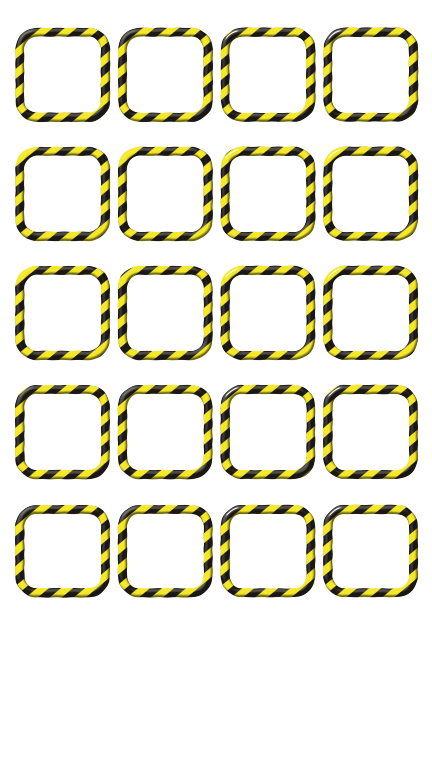
Give the GLSL for this pattern, as a Shadertoy shader.

```glsl
#define GRID vec2(4.0, 5.0)
#define FIRST_CENTER vec2(0.145, 0.173)
#define PITCH vec2(0.2377, 0.2757)
#define HALF_SIZE vec2(0.1095, 0.1088)
#define CORNER_RADIUS 0.050
#define BAND_WIDTH 0.0208
#define STRIPE_PERIOD vec2(0.0556, 0.0463)
#define YELLOW vec3(0.96, 0.91, 0.15)
#define BLACK vec3(0.10, 0.09, 0.08)
#define LIGHT_DIR normalize(vec3(-0.4, 0.55, 0.9))

// Signed distance in z, outward normal in xy
vec3 roundedBox(vec2 p, vec2 halfSize, float radius) {
    vec2 q = abs(p) - halfSize + radius;
    vec2 outside = max(q, 0.0);
    float dist = length(outside) + min(max(q.x, q.y), 0.0) - radius;
    vec2 normal = sign(p) * outside / max(length(outside), 1e-5);
    return vec3(normal, dist);
}

// Stripe phase drifts from frame to frame
float stripePhase(vec2 cell) {
    float rowFlip = 0.5 * mod(floor((cell.y + 1.0) * 0.5), 2.0);
    float drift = 0.07 * sin(cell.x * 2.1 + cell.y * 1.3)
                + 0.04 * sin(cell.x * 4.7 - cell.y * 2.9);
    return rowFlip + drift;
}

// 1 on yellow, 0 on black
float hazardStripes(vec2 p, float phase, float pixel) {
    float s = p.x / STRIPE_PERIOD.x - p.y / STRIPE_PERIOD.y + phase;
    float blur = 0.7 * pixel * length(1.0 / STRIPE_PERIOD);
    return smoothstep(-blur, blur, abs(fract(s) - 0.5) - 0.25);
}

// Small bright arc on the upper left corner
float cornerGlint(vec2 p, float across, vec2 cell, float pixel) {
    vec2 fromCorner = p - vec2(-1.0, 1.0) * (HALF_SIZE - CORNER_RADIUS);
    float angle = atan(fromCorner.y, -fromCorner.x);
    float arc = 1.0 - smoothstep(0.25, 0.5, abs(angle - 0.95));
    float soft = 0.15 + pixel / BAND_WIDTH;
    float line = 1.0 - smoothstep(0.0, soft, abs(across - 0.5));
    float strength = cell.x > 1.5 ? 0.95 : 0.2;
    return arc * line * strength;
}

void mainImage(out vec4 fragColor, in vec2 fragCoord) {
    float pixel = 1.0 / iResolution.x;
    vec2 fromTop = vec2(fragCoord.x, iResolution.y - fragCoord.y) * pixel;

    // Nearest frame of the grid, with y up inside it
    vec2 cell = clamp(floor((fromTop - FIRST_CENTER) / PITCH + 0.5), vec2(0.0), GRID - 1.0);
    vec2 p = fromTop - FIRST_CENTER - cell * PITCH;
    p.y = -p.y;

    // The last row is slightly flatter
    vec2 halfSize = HALF_SIZE;
    halfSize.y -= 0.002 * step(GRID.y - 1.5, cell.y);

    // Band with a faintly uneven outline
    vec3 box = roundedBox(p, halfSize, CORNER_RADIUS);
    float wear = 0.0004 * (sin(p.x * 160.0 + cell.y) + sin(p.y * 190.0 + cell.x));
    float centerLine = box.z + 0.5 * BAND_WIDTH + wear;
    float across = clamp(centerLine / (0.5 * BAND_WIDTH), -1.0, 1.0);
    float coverage = 1.0 - smoothstep(-0.6 * pixel, 0.6 * pixel, abs(centerLine) - 0.5 * BAND_WIDTH);

    // Tube shading lit from the upper left
    vec3 normal = vec3(box.xy * across, sqrt(1.0 - across * across));
    float light = max(dot(normal, LIGHT_DIR), 0.0);
    vec3 yellow = YELLOW * mix(0.45, 1.0, smoothstep(0.1, 0.75, light));
    vec3 black = BLACK + 0.26 * smoothstep(0.75, 1.0, light);

    vec3 band = mix(black, yellow, hazardStripes(p, stripePhase(cell), pixel));
    band = mix(band, vec3(1.0), cornerGlint(p, across, cell, pixel));
    fragColor = vec4(mix(vec3(1.0), band, coverage), 1.0);
}
```
